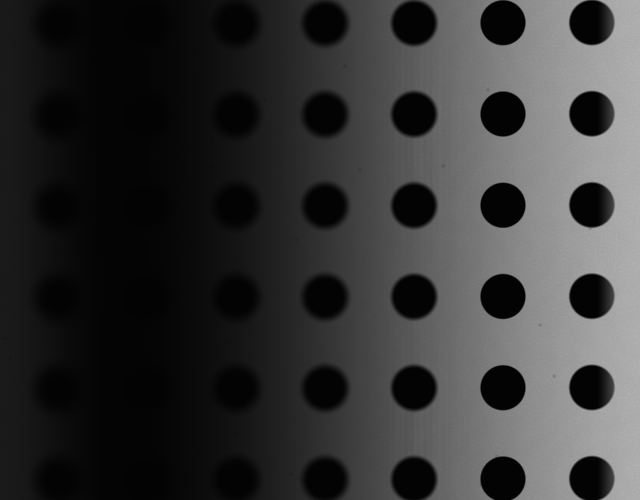
Reproduce this pattern procedurally as a Shadertoy shader.

```glsl
// Grid of round black holes in a grey plate, lit from the right and drifting out of focus to the left.

vec2 hash2(vec2 cell) {
    vec2 s = vec2(dot(cell, vec2(127.1, 311.7)), dot(cell, vec2(269.5, 183.3)));
    return fract(sin(s) * 43758.5);
}

// Cellular noise: x is the distance to the nearest point, y a random value of its cell
vec2 cellular(vec2 p) {
    vec2 base = floor(p);
    vec2 nearest = vec2(8.0, 0.0);
    for (int j = -1; j <= 1; j++) {
        for (int i = -1; i <= 1; i++) {
            vec2 cell = base + vec2(i, j);
            vec2 rnd = hash2(cell);
            float dist = length(cell + rnd - p);
            if (dist < nearest.x) nearest = vec2(dist, hash2(cell + 57.0).x);
        }
    }
    return nearest;
}

// Light falling across the plate, u from 0 at the left to 1 at the right
float plateLight(float u) {
    float rightLight = 0.69 * smoothstep(0.2, 1.1, u);
    float leftGlow = 0.085 * (1.0 - smoothstep(0.0, 0.17, u));
    return 0.015 + rightLight + leftGlow;
}

// Fine grain, soft mottling, vertical scratches and sparse specks, as a brightness factor
float surfaceWear(vec2 p, float u) {
    float grain = cellular(p * 230.0).x - 0.5;
    float mottle = sin(p.x * 61.0 + 3.0 * sin(p.y * 23.0)) * sin(p.y * 47.0 + 2.0 * sin(p.x * 31.0));

    float scratchBand = smoothstep(0.57, 0.65, u) * (1.0 - smoothstep(0.65, 0.75, u));
    float wobble = 0.5 * sin(p.y * 19.0);
    float scratch = sin(p.x * 330.0 + wobble) * sin(p.x * 173.0 - wobble) * (0.6 + 0.4 * sin(p.y * 11.0));

    vec2 spot = cellular(p * 22.0);
    float speck = step(0.965, spot.y) * (1.0 - smoothstep(0.03, 0.12, spot.x));
    return 1.0 + 0.045 * grain + 0.008 * mottle + 0.035 * scratchBand * scratch - 0.14 * speck;
}

void mainImage(out vec4 fragColor, in vec2 fragCoord) {
    vec2 p = fragCoord / iResolution.y;
    float u = fragCoord.x / iResolution.x;
    float plate = plateLight(u + 0.012 * (p.y - 0.5)) * surfaceWear(p, u);

    // Seven columns by six rows, tilted slightly
    vec2 pitch = vec2(0.1778, 0.1825);
    vec2 grid = p - vec2(0.117, 0.039 + 0.003 * p.x);
    vec2 index = clamp(round(grid / pitch), vec2(0.0), vec2(6.0, 5.0));
    vec2 local = grid - index * pitch;

    // Edges are sharpest in the sixth column
    float blur = 0.002 + 0.0045 * max(5.0 - index.x, 0.0) + 0.001 * step(5.5, index.x);
    blur = max(blur, 1.0 / iResolution.y);
    float outside = smoothstep(-blur, blur, length(local) - 0.045);

    // Inner wall catches light on the right of the last column
    float wall = 0.26 * step(5.5, index.x) * smoothstep(0.008, 0.05, local.x);
    float shade = mix(0.012 + wall, plate, outside);

    fragColor = vec4(vec3(shade), 1.0);
}
```
